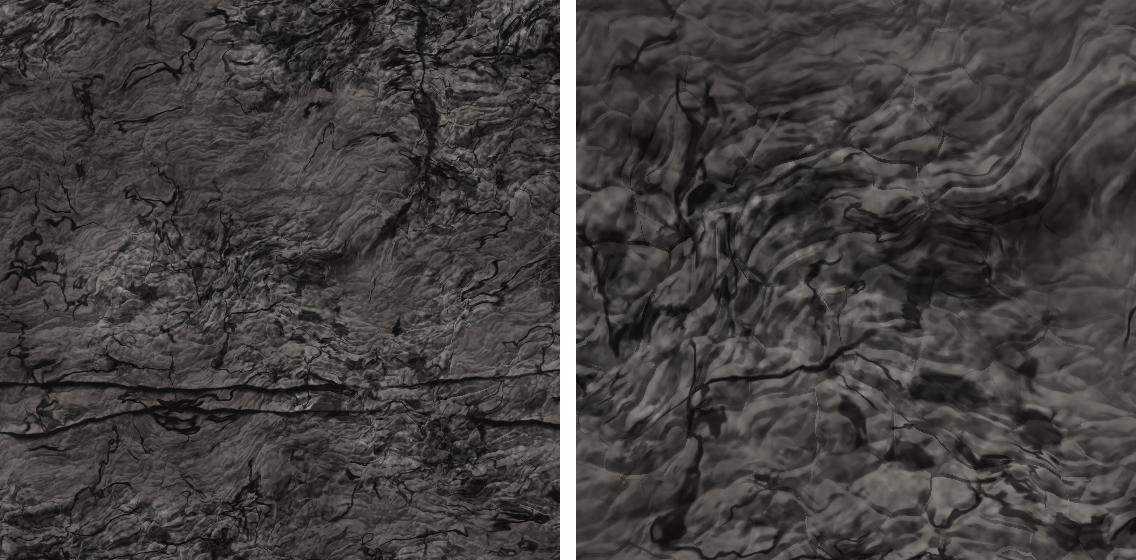
Left, the full canvas; right, a detail of the centre.
Write a three.js fragment shader that draws this texture.

```glsl
varying vec2 vUv;

const vec3 BROWN_TINT = vec3(1.06, 0.99, 0.95);
const vec3 LICHEN_TINT = vec3(1.02, 1.01, 0.96);
const float BASE_TONE = 0.282;
const float RELIEF_CONTRAST = 0.13;
const float GRAIN_CONTRAST = 0.15;
const float CREVICE_DEPTH = 0.78;
const vec2 LIGHT_STEP = vec2(-0.0009, 0.0023);
const float LEDGE_HEIGHT = 0.25;
const float LEDGE_GAP = 0.062;
const float FAULT_X = 0.76;
const float FAULT_BEND = 0.7;

float hash(vec2 p) {
  vec3 q = fract(p.xyx * 0.1031);
  q += dot(q, q.yzx + 33.33);
  return fract((q.x + q.y) * q.z);
}

float noise(vec2 p) {
  vec2 i = floor(p), f = fract(p);
  f = f * f * f * (f * (f * 6.0 - 15.0) + 10.0);
  return mix(mix(hash(i), hash(i + vec2(1, 0)), f.x),
             mix(hash(i + vec2(0, 1)), hash(i + vec2(1, 1)), f.x), f.y);
}

vec2 turn(vec2 p) {
  return vec2(0.8 * p.x - 0.6 * p.y, 0.6 * p.x + 0.8 * p.y) * 2.03 + 17.3;
}

float fbm(vec2 p) {
  float sum = 0.0, amp = 0.5;
  for (int i = 0; i < 5; i++) {
    sum += amp * noise(p);
    p = turn(p);
    amp *= 0.5;
  }
  return sum / 0.97;
}

// Rounded lumps with sharp valleys
float billow(vec2 p) {
  float sum = 0.0, amp = 1.0;
  for (int i = 0; i < 5; i++) {
    sum += amp * abs(2.0 * noise(p) - 1.0);
    p = turn(p);
    amp *= 0.54;
  }
  return sum;
}

// Tilted angular blocks split by joints
float blocks(vec2 p) {
  vec2 cell = floor(p), nearest = vec2(0), id = vec2(0);
  float d1 = 9.0, d2 = 9.0;
  for (int y = -1; y <= 1; y++) {
    for (int x = -1; x <= 1; x++) {
      vec2 c = cell + vec2(x, y);
      vec2 r = c + vec2(hash(c + 3.0), hash(c + 71.0)) - p;
      float d = length(r);
      if (d < d1) { d2 = d1; d1 = d; nearest = r; id = c; }
      else d2 = min(d2, d);
    }
  }
  vec2 tilt = vec2(hash(id + 11.0), hash(id + 29.0)) - 0.5;
  return 0.5 * smoothstep(0.0, 0.3, d2 - d1) + dot(nearest, tilt);
}

vec2 warp(vec2 p) {
  vec2 bend = vec2(fbm(p * 6.0 + 5.0), fbm(p * 6.0 + 43.0)) - 0.5;
  return vec2(p.x, p.y * 1.25 - 0.2 * p.x) + 0.13 * bend;
}

float height(vec2 p, float rough) {
  vec2 q = warp(p);
  float lumps = 0.042 * billow(q * 7.0 + 2.0);
  float stones = 0.03 * blocks(q * 13.0) + 0.015 * blocks(q * 31.0 + 9.0);
  return lumps * mix(0.6, 1.1, rough) + stones * mix(0.25, 1.0, rough);
}

// Jagged dark line along a noise contour, broken into pieces
float fissure(vec2 p, float scale, float width) {
  float d = abs(fbm(p * scale) - 0.5);
  float gaps = smoothstep(0.46, 0.72, noise(p * scale * 1.7 + 31.0));
  return gaps * (1.0 - smoothstep(0.2 * width, width, d));
}

void main() {
  vec2 p = vUv;
  vec2 q = warp(p);
  float rough = smoothstep(0.4, 0.6, fbm(p * vec2(3.6, 4.2) + 8.0));
  float lichen = rough * smoothstep(0.42, 0.6, fbm(p * 11.0 + 60.0));

  // Relief lit from above
  float slope = (height(p, rough) - height(p + LIGHT_STEP, rough)) / length(LIGHT_STEP);
  float tone = BASE_TONE + RELIEF_CONTRAST * slope / (1.0 + abs(slope));
  tone += 0.2 * (fbm(p * 5.0 + 90.0) - 0.5);

  // Mineral grain and pale lichen flecks
  float grain = 0.6 * noise(turn(p * 75.0)) + 0.4 * noise(p * 290.0) - 0.5;
  tone += GRAIN_CONTRAST * grain * mix(0.65, 1.5, rough);
  float fleck = smoothstep(0.56, 0.78, fbm(p * 85.0 + 4.0));
  tone += lichen * (0.13 * fleck + 0.015);

  // Weather stains and grassy streaks
  float streak = noise(vec2(p.x * 150.0 + 5.0 * noise(p * 25.0), p.y * 38.0));
  float stain = smoothstep(0.52, 0.7, fbm(p * vec2(9.0, 6.0) + 120.0));
  tone *= 1.0 - stain * (0.12 + 0.35 * streak * rough);

  // Cracks and pitted hollows
  float dark = fissure(q * vec2(0.7, 1.3), 9.0, 0.035);
  dark = max(dark, fissure(q * vec2(1.4, 0.8) + 7.0, 10.0, 0.03) * 0.85);
  dark = max(dark, fissure(q + 21.0, 24.0, 0.045) * mix(0.3, 0.8, rough));
  float pits = smoothstep(0.58, 0.72, fbm(q * vec2(24.0, 32.0) + 15.0));
  dark = max(dark, pits * mix(0.25, 0.75, rough));

  // Overhanging strata with bright lips
  for (int i = 0; i < 2; i++) {
    float k = float(i);
    float line = LEDGE_HEIGHT + k * LEDGE_GAP + 0.05 * (noise(vec2(p.x * 3.0, k * 9.0)) - 0.5)
               + 0.022 * (fbm(p * vec2(14.0, 6.0) + k * 37.0) - 0.5);
    float d = p.y - line;
    float broken = smoothstep(0.3, 0.6, noise(vec2(p.x * 9.0, k * 5.0 + 2.0)));
    float drop = 0.004 + 0.016 * broken * noise(vec2(p.x * 23.0, k));
    float under = smoothstep(-drop, -0.3 * drop, d) * (1.0 - smoothstep(-0.001, 0.002, d));
    dark = max(dark, under * mix(0.3, 1.0, broken));
    tone += 0.055 * smoothstep(0.0, 0.003, d) * (1.0 - smoothstep(0.004, 0.022, d));
  }

  // Main fault bending away to the lower left
  float faultX = FAULT_X - 0.7 * max(0.0, FAULT_BEND - p.y) + 0.09 * (fbm(p * 12.0 + 77.0) - 0.5);
  float faultWidth = 0.003 + 0.012 * noise(vec2(p.y * 21.0, 4.0));
  float fault = 1.0 - smoothstep(0.3 * faultWidth, faultWidth, abs(p.x - faultX));
  dark = max(dark, fault * smoothstep(0.48, 0.6, p.y) * 0.9);

  tone *= 1.0 - CREVICE_DEPTH * dark;
  tone = clamp(tone, 0.055, 0.58);
  vec3 tint = mix(BROWN_TINT, LICHEN_TINT, max(lichen, 0.6 * rough));
  gl_FragColor = vec4(tone * tint, 1.0);
}
```
